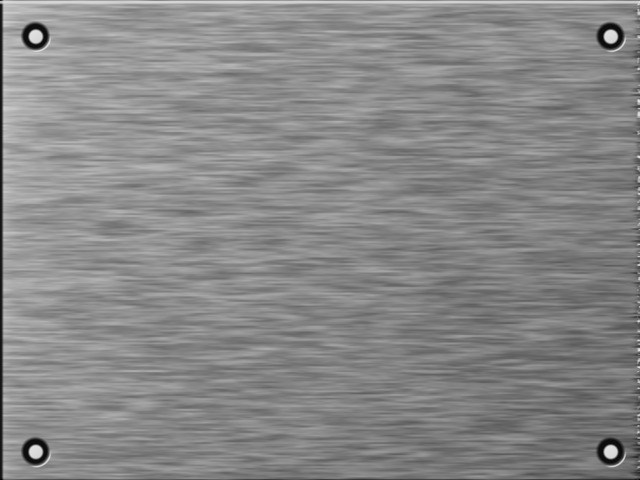
Reproduce this texture procedurally as a WebGL 2 fragment shader.

```glsl
#version 300 es
precision highp float;
// Brushed steel plate with bevelled edges and a rivet in each corner.

#define STREAK_CONTRAST 0.142
#define RIVET_INSET vec2(0.0747, 0.0764)
#define RIVET_LOW 0.0585
#define RIVET_RIGHT 0.0607
#define CAP_RADIUS 0.0168
#define RING_RADIUS 0.0300
#define GLINT_RADIUS 0.0305
#define BEVEL 0.0070

uniform vec2 u_resolution;
out vec4 outColor;

const vec2 GLINT_DIRECTION = vec2(0.6, -0.8);

// Integer hash of a lattice cell, from 0 to 1
float hash(vec2 cell) {
    uvec2 q = uvec2(ivec2(cell)) * uvec2(1597334677u, 3812015801u);
    uint n = (q.x ^ q.y) * 1597334677u;
    n = (n ^ (n >> 15)) * 2246822519u;
    n ^= n >> 13;
    return float(n >> 8) / 16777216.0;
}

// Smooth noise along one brushed row, shifted so that cells do not line up
float rowNoise(float x, float row) {
    x += hash(vec2(911.0, row)) * 37.0;
    float cell = floor(x);
    float t = smoothstep(0.0, 1.0, x - cell);
    return mix(hash(vec2(cell, row)), hash(vec2(cell + 1.0, row)), t);
}

// Centred noise stretched into horizontal streaks
float streaks(vec2 p, vec2 frequency) {
    p *= frequency;
    float row = floor(p.y);
    float t = smoothstep(0.0, 1.0, p.y - row);
    return mix(rowNoise(p.x, row), rowNoise(p.x, row + 1.0), t) - 0.5;
}

float brushed(vec2 p) {
    float grain = streaks(p, vec2(20.0, 260.0));
    grain += 0.9 * streaks(p + 3.1, vec2(14.0, 150.0));
    grain += 0.45 * streaks(p + 7.7, vec2(9.0, 70.0));
    grain += 0.30 * streaks(p + 5.3, vec2(60.0, 300.0));
    return grain;
}

// Diagonal light, brightest at the upper left
float plateLight(vec2 p, float aspect) {
    float u = p.x / aspect;
    float left = mix(0.565, 0.625, p.y);
    float right = mix(0.425, 0.520, p.y);
    return mix(left, right, u) + 0.08 * p.y * exp(-p.x / 0.09);
}

float bevelEdges(float shade, vec2 p, float aspect, float px) {
    float fromRight = aspect - p.x;
    float fromTop = 1.0 - p.y;

    // Soft glow and dark lip at the left
    shade += 0.10 * exp(-p.x / 0.012);
    shade = mix(0.08, shade, smoothstep(0.002, BEVEL + px, p.x));

    // Torn dark streaks and bright burrs at the right
    float tear = rowNoise(0.0, floor(p.y * 240.0));
    float burr = streaks(p, vec2(90.0, 230.0)) + 0.5;
    float reach = 0.006 + 0.024 * tear * tear;
    shade -= 0.22 * tear * (1.0 - smoothstep(0.0, reach, fromRight));
    float lip = 1.0 - smoothstep(0.002, 0.008, fromRight);
    shade += 0.42 * lip * smoothstep(0.50, 0.90, burr);

    // Bright ridge under a grey rim at the top, thin shade at the bottom
    float ridge = smoothstep(0.0, 0.0035, fromTop)
                * (1.0 - smoothstep(0.0050, 0.0085 + px, fromTop));
    shade = mix(shade, 0.88, 0.8 * ridge);
    shade -= 0.12 * (1.0 - smoothstep(0.0, 0.002, fromTop));
    return shade - 0.22 * (1.0 - smoothstep(0.0, 0.004, p.y));
}

float drawRivet(float shade, vec2 d, float px) {
    float r = length(d);
    float facing = dot(d / max(r, 0.0001), GLINT_DIRECTION);

    // Dark recess with a soft rim, wider on the side away from the glint
    float rim = RING_RADIUS - 0.0015 * facing;
    float recess = 1.0 - smoothstep(rim - 0.0070, rim + 0.0025, r);
    shade = mix(shade, 0.05, recess);

    // Thin glint on the lower right of the countersunk rim
    float glint = 1.0 - smoothstep(0.0, 0.0024 + 0.4 * px, abs(r - GLINT_RADIUS));
    shade = mix(shade, 0.90, 0.85 * glint * smoothstep(0.45, 0.90, facing));

    // Pale cap
    float cap = 1.0 - smoothstep(CAP_RADIUS - 0.003 - px, CAP_RADIUS + 0.5 * px, r);
    return mix(shade, 0.86 - 2.0 * dot(d, GLINT_DIRECTION), cap);
}

void main() {
    vec2 p = gl_FragCoord.xy / u_resolution.y;
    float aspect = u_resolution.x / u_resolution.y;
    float px = 1.0 / u_resolution.y;

    float shade = plateLight(p, aspect) + STREAK_CONTRAST * brushed(p);
    shade = bevelEdges(shade, p, aspect, px);

    for (int i = 0; i < 4; i++) {
        vec2 side = vec2(i & 1, i >> 1);
        vec2 center = vec2(mix(RIVET_INSET.x, aspect - RIVET_RIGHT, side.x),
                           mix(RIVET_LOW, 1.0 - RIVET_INSET.y, side.y));
        shade = drawRivet(shade, p - center, px);
    }
    outColor = vec4(vec3(clamp(shade, 0.0, 1.0)), 1.0);
}
```
